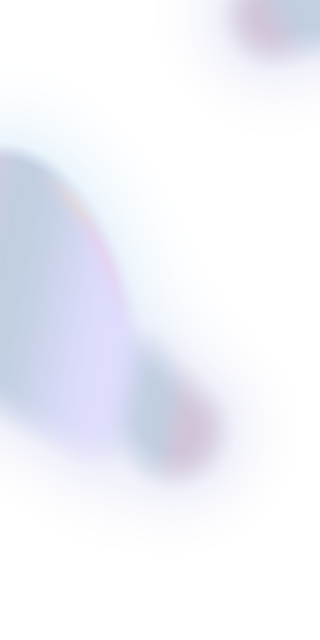
Write a Shadertoy shader that draws this background.

```glsl
// Soft pastel blobs on white: a tilted ellipse at the left, merged with a blurred
// capsule, and a second capsule in the top right corner. Signed distances give
// the blurred edges and wide halos; a slanted colour ramp fills the shapes.

// Geometry, in canvas widths (x: 0..1, y: 0..2)
const vec2 BODY_CENTER = vec2(0.117, 1.049);
const vec2 BODY_RADII = vec2(0.273, 0.495);
const vec2 BODY_AXIS = vec2(0.954, 0.300);
const vec2 BASE_POINT = vec2(0.0, 0.729);
const vec2 BASE_NORMAL = vec2(-0.467, -0.884);
const vec2 TAIL_A = vec2(0.391, 0.802);
const vec2 TAIL_B = vec2(0.542, 0.656);
const float TAIL_RADIUS = 0.135;
const vec2 CORNER_A = vec2(0.859, 1.953);
const vec2 CORNER_B = vec2(1.094, 2.0);
const float CORNER_RADIUS = 0.12;

// Softness
const float SHARP_BLUR = 0.035;
const float SOFT_BLUR = 0.075;
const float HALO_REACH = 0.30;
const float HALO_STRENGTH = 0.65;

// Colours
const vec3 MAUVE = vec3(0.81, 0.80, 0.89);
const vec3 STEEL = vec3(0.755, 0.81, 0.88);
const vec3 LAVENDER = vec3(0.87, 0.865, 0.99);
const vec3 ROSE = vec3(0.82, 0.77, 0.85);
const vec3 RIM_PINK = vec3(0.90, 0.82, 0.94);
const vec3 RIM_PEACH = vec3(0.89, 0.85, 0.86);
const vec3 HALO_COOL = vec3(0.86, 0.93, 0.98);
const vec3 HALO_VIOLET = vec3(0.87, 0.88, 0.96);

float smoothMin(float a, float b, float k) {
    float h = max(k - abs(a - b), 0.0) / k;
    return min(a, b) - 0.25 * k * h * h;
}

float ellipseDistance(vec2 p, vec2 radii) {
    float k = length(p / radii);
    return k * (k - 1.0) / max(length(p / (radii * radii)), 1e-4);
}

float capsuleDistance(vec2 p, vec2 a, vec2 b, float radius) {
    vec2 ab = b - a;
    float t = clamp(dot(p - a, ab) / dot(ab, ab), 0.0, 1.0);
    return length(p - a - ab * t) - radius;
}

// Ellipse trimmed by a slanted base line
float bodyDistance(vec2 p) {
    vec2 v = p - BODY_CENTER;
    vec2 local = vec2(dot(v, BODY_AXIS), dot(v, vec2(-BODY_AXIS.y, BODY_AXIS.x)));
    float base = dot(p - BASE_POINT, BASE_NORMAL);
    return -smoothMin(-ellipseDistance(local, BODY_RADII), -base, 0.06);
}

float coverage(float d, float blur) {
    return 1.0 - smoothstep(-blur, blur, d);
}

float halo(float d) {
    float fade = clamp(1.0 - max(d, 0.0) / HALO_REACH, 0.0, 1.0);
    return HALO_STRENGTH * fade * fade;
}

// Colour bands running across body and tail
vec3 bandColor(vec2 p) {
    float s = p.x - 0.2 * (p.y - 0.802);
    vec3 c = mix(MAUVE, STEEL, smoothstep(-0.17, -0.05, s));
    c = mix(c, LAVENDER, smoothstep(-0.05, 0.31, s));
    c = mix(c, STEEL, smoothstep(0.34, 0.49, s));
    return mix(c, ROSE, smoothstep(0.50, 0.62, s));
}

void mainImage(out vec4 fragColor, in vec2 fragCoord) {
    vec2 p = fragCoord / iResolution.xy * vec2(1.0, 2.0);

    float body = bodyDistance(p);
    float tail = capsuleDistance(p, TAIL_A, TAIL_B, TAIL_RADIUS);
    float corner = capsuleDistance(p, CORNER_A, CORNER_B, CORNER_RADIUS);

    // Halos
    vec3 haloTint = mix(HALO_VIOLET, HALO_COOL, smoothstep(0.8, 1.25, p.y));
    vec3 color = mix(vec3(1.0), haloTint, halo(smoothMin(body, tail, 0.15)));
    color = mix(color, HALO_VIOLET, halo(corner));

    // Body and tail
    float bodyBlur = mix(SOFT_BLUR, SHARP_BLUR, smoothstep(0.7, 1.05, p.y));
    float bodyMask = coverage(body, bodyBlur);
    float tailMask = coverage(tail, SOFT_BLUR);
    float mask = 1.0 - (1.0 - bodyMask) * (1.0 - tailMask);
    vec3 fill = bandColor(p);

    // Iridescent rim along the upper right edge
    float rimOffset = (body + 0.015) / 0.035;
    float rim = exp(-rimOffset * rimOffset);
    rim *= smoothstep(0.95, 1.2, p.y) * (1.0 - smoothstep(1.36, 1.48, p.y));
    vec3 rimColor = mix(RIM_PINK, RIM_PEACH, smoothstep(1.24, 1.36, p.y));
    fill = mix(fill, rimColor, 0.85 * rim);
    color = mix(color, fill, mask);

    // Corner blob
    float cornerShift = p.x + 0.5 * (p.y - 1.95);
    vec3 cornerFill = mix(ROSE, STEEL, smoothstep(0.79, 0.95, cornerShift));
    color = mix(color, cornerFill, coverage(corner, SOFT_BLUR));

    fragColor = vec4(color, 1.0);
}
```
